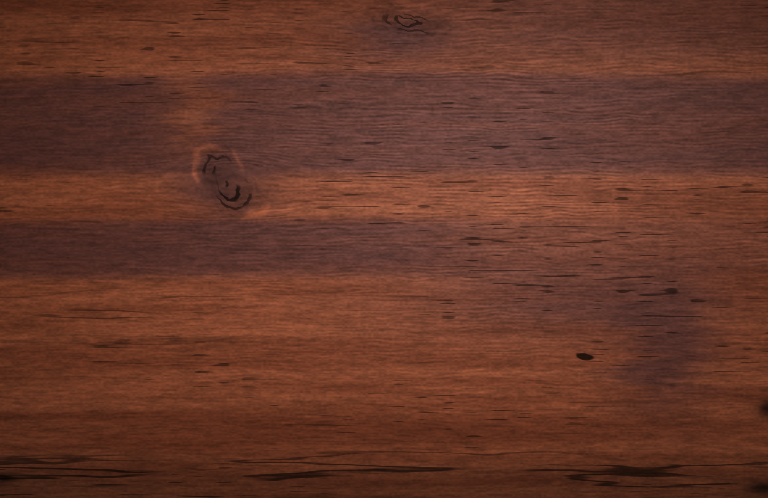
Give the GLSL for this texture, as a Shadertoy shader.

```glsl
float hash(vec2 p) {
    vec3 q = fract(vec3(p.xyx) * 0.1031);
    q += dot(q, q.yzx + 33.33);
    return fract((q.x + q.y) * q.z);
}

float noise(vec2 p) {
    vec2 i = floor(p), f = fract(p);
    f = f * f * (3.0 - 2.0 * f);
    return mix(mix(hash(i), hash(i + vec2(1, 0)), f.x),
               mix(hash(i + vec2(0, 1)), hash(i + vec2(1, 1)), f.x), f.y);
}

float fbm(vec2 p) {
    float sum = 0.0, gain = 0.5;
    for (int i = 0; i < 4; i++) {
        sum += gain * noise(p);
        p = p * 2.03 + 17.3;
        gain *= 0.5;
    }
    return sum / 0.9375;
}

float blob(vec2 p, vec2 center, vec2 radius) {
    vec2 d = (p - center) / radius;
    return exp(-dot(d, d));
}

float band(float y, float low, float high, float soft) {
    return smoothstep(low - soft, low + soft, y) * (1.0 - smoothstep(high - soft, high + soft, y));
}

// Distance from the knot center, 1.0 at its rim
float knotDistance(vec2 p, vec2 center, vec2 radius, float angle, float rough) {
    vec2 d = p - center;
    float c = cos(angle), s = sin(angle);
    d = vec2(c * d.x + s * d.y, c * d.y - s * d.x);
    d += rough * (vec2(fbm(p * 22.0), fbm(p * 22.0 + 9.0)) - 0.5);
    return length(d / radius);
}

void mainImage(out vec4 fragColor, in vec2 fragCoord) {
    vec2 p = fragCoord / iResolution.y;
    float aspect = iResolution.x / iResolution.y;

    // Grain coordinates bend gently and part around the knots
    vec2 g = p;
    g.y += 0.012 * (fbm(p * vec2(2.5, 5.0)) - 0.5);
    g.y -= 0.02 * clamp((p.y - 0.63) / 0.04, -1.0, 1.0) * blob(p, vec2(0.46, 0.63), vec2(0.12, 0.08));
    g.y += 0.015 * blob(p, vec2(0.80, 0.92), vec2(0.16, 0.06));

    float broad = fbm(g * vec2(1.2, 14.0) + 3.0);
    float streak = fbm(g * vec2(3.0, 60.0) + 11.0);

    // Reddish wood
    vec3 color = mix(vec3(0.37, 0.175, 0.105), vec3(0.49, 0.255, 0.16),
                     smoothstep(0.25, 0.75, 0.55 * broad + 0.45 * streak));

    // Plum stain in long bands and cloudy patches
    vec2 w = p + vec2(0.12, 0.025) * (vec2(streak, broad) - 0.5);
    float stain = band(w.y, 0.655, 0.85, 0.018) * (1.0 - 0.8 * blob(w, vec2(0.39, 0.78), vec2(0.055, 0.12)));
    stain += band(w.y, 0.45, 0.555, 0.015) * (0.95 - 0.6 * smoothstep(0.7, 1.1, p.x));
    stain += 1.1 * blob(w, vec2(1.34, 0.30), vec2(0.09, 0.12));
    stain += 0.9 * blob(w, vec2(1.13, 0.40), vec2(0.28, 0.07));
    stain += 1.1 * blob(w, vec2(0.79, 0.92), vec2(0.11, 0.045));
    stain += 1.0 * blob(w, vec2(0.45, 0.62), vec2(0.09, 0.07));
    stain += 0.55 * band(w.y, 0.88, 1.1, 0.04) * smoothstep(0.7, 1.1, p.x);
    stain = clamp(stain * (0.6 + 0.7 * streak), 0.0, 1.0);
    color = mix(color, vec3(0.265, 0.145, 0.13), 0.85 * stain);

    // Cool soft light from above the middle, with darkened corners
    float sheen = blob(p, vec2(0.98, 0.70), vec2(0.65, 0.42));
    color += sheen * vec3(0.105, 0.098, 0.10);
    vec2 side = (p - vec2(0.55 * aspect, 0.56)) / vec2(0.5 * aspect, 0.5);
    color *= 1.06 - 0.17 * dot(side, side);

    // Short crisp fibers and broken ridges, strongest under the sheen
    float fiber = noise(g * vec2(26.0, 170.0) + 5.0) + noise(g * vec2(60.0, 290.0) + 41.0) - 1.0;
    float ridge = sin(800.0 * g.y + 7.0 * noise(g * vec2(8.0, 40.0)) + 5.0 * noise(g * vec2(24.0, 70.0)));
    float broken = smoothstep(0.25, 0.7, noise(g * vec2(18.0, 90.0) + 23.0));
    float speck = noise(p * vec2(190.0, 330.0)) - 0.5;
    color *= 1.0 + 0.17 * fiber + ridge * broken * (0.03 + 0.08 * sheen) + 0.16 * speck;

    // Thin dark cracks gathered in a few rows
    float rows = blob(p, vec2(0.1, 0.90), vec2(0.45, 0.018))
               + 0.8 * blob(p, vec2(0.25, 0.545), vec2(0.6, 0.018))
               + 0.5 * blob(p, vec2(0.25, 0.36), vec2(0.5, 0.06))
               + 0.4 * blob(p, vec2(1.2, 0.86), vec2(0.5, 0.02))
               + 0.8 * band(p.y, -0.1, 0.09, 0.04);
    float vein = abs(fbm(g * vec2(2.2, 38.0) + 31.0) - 0.52);
    float gap = smoothstep(0.4, 0.62, noise(g * vec2(5.0, 30.0) + 13.0));
    float crack = (1.0 - smoothstep(0.01, 0.055, vein)) * gap;
    color *= 1.0 - 0.7 * crack * min(rows, 1.0);
    color *= 1.0 - 0.22 * band(p.y, -0.1, 0.07, 0.05);

    // Sparse hairline pores
    float pore = smoothstep(0.8, 0.93, noise(g * vec2(20.0, 270.0) + 70.0));
    color *= 1.0 - 0.42 * pore * smoothstep(0.4, 0.65, fbm(p * vec2(3.0, 7.0) + 8.0));

    // Two weathered knots with torn growth rings
    for (int i = 0; i < 2; i++) {
        float big = float(1 - i);
        float d = knotDistance(p, mix(vec2(0.82, 0.955), vec2(0.46, 0.63), big),
                               mix(vec2(0.065, 0.024), vec2(0.075, 0.036), big),
                               mix(-0.3, -0.9, big), 0.045);
        float inside = 1.0 - smoothstep(0.5, 1.5, d);
        float rings = smoothstep(0.55, 0.95, 0.5 + 0.5 * sin(15.0 * d + 4.0 * fbm(p * 30.0)));
        float torn = smoothstep(0.3, 0.6, noise(p * vec2(38.0, 50.0) + 6.0));
        color *= 1.0 - inside * (0.15 + 0.5 * rings * torn) * mix(0.8, 1.0, big);
        color += vec3(0.16, 0.08, 0.04) * big * blob(vec2(d, 0.0), vec2(1.25, 0.0), vec2(0.15, 1.0))
               * smoothstep(0.5, 0.8, noise(p * 26.0 + 4.0));
    }

    // Small fleck and dark dents at the edges
    float fleck = knotDistance(p, vec2(1.174, 0.285), vec2(0.019, 0.007), -0.1, 0.012);
    color *= 1.0 - 0.7 * (1.0 - smoothstep(0.7, 1.1, fleck));
    float dents = blob(p, vec2(aspect, 0.18), vec2(0.02, 0.018))
                + blob(p, vec2(aspect - 0.01, 0.02), vec2(0.03, 0.013))
                + blob(p, vec2(0.01, 0.04), vec2(0.025, 0.01));
    color *= 1.0 - 0.65 * min(dents, 1.0);

    fragColor = vec4(clamp(color, 0.0, 1.0), 1.0);
}
```
